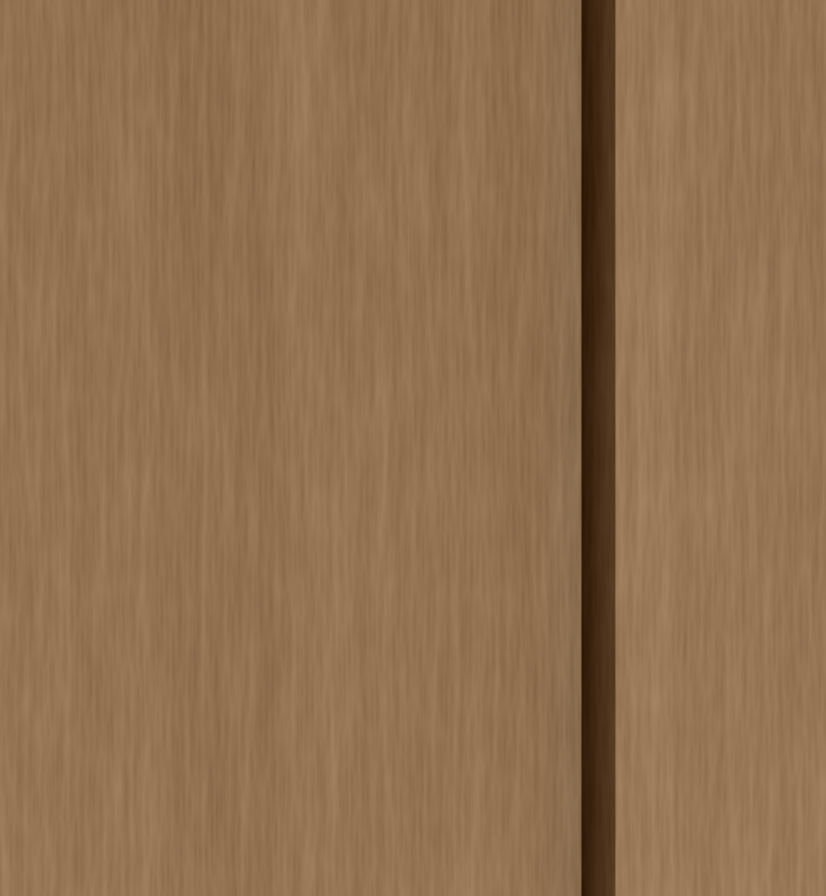
Give the GLSL for this texture, as a Shadertoy shader.

```glsl
// Straight-grained wood panel split by one deep vertical groove.
// Layered sines give the broad tonal bands, stretched cellular noise gives
// the fibres and pores, and soft steps shade the groove and its edges.

const vec3 WOOD = vec3(0.580, 0.450, 0.325);
const vec3 GROOVE_SHADOW = vec3(0.205, 0.115, 0.040);
const vec3 GROOVE_WALL = vec3(0.325, 0.220, 0.125);
const vec3 GRAIN_TINT = vec3(1.0, 1.0, 0.95);

const float GROOVE_LEFT = 0.7040;
const float GROOVE_RIGHT = 0.7450;
const float EDGE_SOFTNESS = 0.0016;

const vec2 FIBRE_SCALE = vec2(150.0, 9.0);
const vec2 STRAND_SCALE = vec2(62.0, 2.2);
const vec2 PORE_SCALE = vec2(210.0, 32.0);
const float FIBRE_DEPTH = 0.050;
const float STRAND_DEPTH = 0.036;
const float PORE_DEPTH = 0.026;
const float BAND_DEPTH = 0.007;

vec2 hash2(vec2 cell) {
    vec3 q = fract(vec3(cell.xyx) * vec3(0.1031, 0.1030, 0.0973));
    q += dot(q, q.yzx + 33.33);
    return fract((q.xx + q.yz) * q.zy);
}

// Distance to the nearest scattered point, roughly centred on zero.
float cellular(vec2 p) {
    vec2 cell = floor(p);
    vec2 local = fract(p);
    float nearest = 4.0;
    for (int y = -1; y <= 1; y++) {
        for (int x = -1; x <= 1; x++) {
            vec2 offset = vec2(x, y);
            vec2 delta = offset + hash2(cell + offset) - local;
            nearest = min(nearest, dot(delta, delta));
        }
    }
    return sqrt(nearest) - 0.45;
}

// Wide vertical bands that drift slightly along the board.
float broadBands(vec2 uv) {
    float x = uv.x + 0.006 * sin(uv.y * 5.0 + uv.x * 9.0);
    float sum = 0.0;
    float frequency = 17.0;
    float weight = 1.0;
    for (int i = 0; i < 4; i++) {
        sum += weight * sin(x * frequency + float(i) * 2.1 + uv.y * 0.8);
        frequency *= 1.87;
        weight *= 0.72;
    }
    return sum;
}

float woodGrain(vec2 uv) {
    vec2 bent = uv + vec2(0.0012 * sin(uv.y * 11.0 + uv.x * 23.0), 0.0);
    return FIBRE_DEPTH * cellular(bent * FIBRE_SCALE)
         + STRAND_DEPTH * cellular(bent * STRAND_SCALE + 17.0)
         + PORE_DEPTH * cellular(bent * PORE_SCALE + 41.0);
}

vec3 panelColor(vec2 uv, float grain) {
    vec3 color = WOOD + GRAIN_TINT * (grain + BAND_DEPTH * broadBands(uv));

    // Light is a little stronger low down and on the right-hand board.
    color += 0.016 * (0.45 - uv.y);
    color += 0.014 * step(GROOVE_RIGHT, uv.x);

    // The left board turns away into a cooler, dimmer edge.
    float turn = smoothstep(GROOVE_LEFT - 0.055, GROOVE_LEFT, uv.x)
               * step(uv.x, GROOVE_RIGHT);
    color -= turn * vec3(0.035, 0.020, 0.012);

    // A thin warm line catches light on the right lip.
    float lip = exp(-abs(uv.x - GROOVE_RIGHT - 0.004) / 0.003);
    return color + 0.012 * lip;
}

vec3 grooveColor(vec2 uv, float grain) {
    float across = (uv.x - GROOVE_LEFT) / (GROOVE_RIGHT - GROOVE_LEFT);
    vec3 color = mix(GROOVE_SHADOW, GROOVE_WALL, smoothstep(0.05, 0.95, across));
    color *= mix(0.75, 1.0, smoothstep(0.0, 0.12, across));
    return color + 0.6 * grain - 0.012 * (uv.y - 0.5);
}

void mainImage(out vec4 fragColor, in vec2 fragCoord) {
    vec2 uv = fragCoord / iResolution.xy;
    float soft = max(EDGE_SOFTNESS, 0.75 / iResolution.x);
    float grain = woodGrain(uv);

    float inside = smoothstep(GROOVE_LEFT - soft, GROOVE_LEFT + soft, uv.x)
                 - smoothstep(GROOVE_RIGHT - soft, GROOVE_RIGHT + soft, uv.x);
    vec3 color = mix(panelColor(uv, grain), grooveColor(uv, grain), inside);

    fragColor = vec4(clamp(color, 0.0, 1.0), 1.0);
}
```
